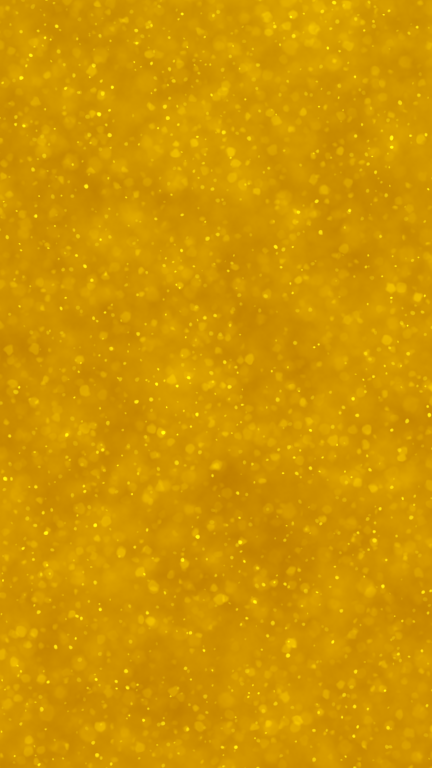
This background is drawn by a WebGL 1 fragment shader. Its source:

```glsl
precision highp float;

// Golden glitter seen out of focus: soft amber clouds, faint wide discs of light,
// smaller blurred grains and sharp yellow sparks. Clouds are layered value noise;
// each disc layer scatters one jittered disc per grid cell, thinned into clusters.

uniform vec2 u_resolution;

#define BASE_COLOUR  vec3(0.803, 0.569, 0.0)
#define CLOUD_TINT   vec3(1.0, 1.22, 0.0)
#define GRAIN_TINT   vec3(0.80, 1.05, 0.0)
#define SPARK_TINT   vec3(0.62, 1.0, 0.16)
#define CLOUD_SCALE  7.5
#define CLOUD_GAIN   0.105
#define MOTTLE_GAIN  0.055
#define TOP_LIGHT    0.03
#define HAZE_GAIN    0.046
#define GRAIN_GAIN   0.125
#define SPARK_GAIN   0.40
#define WOBBLE       0.006

vec3 hash3(vec2 p) {
    vec3 q = fract(p.xyx * vec3(0.1031, 0.1030, 0.0973));
    q += dot(q, q.yxz + 33.33);
    return fract((q.xxy + q.yzz) * q.zyx);
}

float valueNoise(vec2 p) {
    vec2 cell = floor(p);
    vec2 f = fract(p);
    f = f * f * (3.0 - 2.0 * f);
    float low = mix(hash3(cell).x, hash3(cell + vec2(1.0, 0.0)).x, f.x);
    float high = mix(hash3(cell + vec2(0.0, 1.0)).x, hash3(cell + 1.0).x, f.x);
    return mix(low, high, f.y);
}

float clouds(vec2 p) {
    float sum = 0.0;
    float weight = 0.5;
    for (int octave = 0; octave < 4; octave++) {
        sum += weight * valueNoise(p);
        p = p * 2.07 + 17.3;
        weight *= 0.5;
    }
    return sum / 0.9375;
}

// Summed light of scattered discs; radii and softness are in canvas widths.
float discLayer(vec2 p, float cellSize, vec2 radii, float softness, float density, float seed) {
    vec2 home = floor(p / cellSize);
    float light = 0.0;
    for (int y = -1; y <= 1; y++) {
        for (int x = -1; x <= 1; x++) {
            vec2 cell = home + vec2(float(x), float(y));
            vec3 place = hash3(cell + seed);
            vec3 look = hash3(cell + seed + 71.7);
            float cluster = 0.2 + 1.6 * valueNoise(cell * 0.37 + seed);
            float present = step(look.x, density * cluster);
            float radius = mix(radii.x, radii.y, place.z * place.z);
            float dist = length(p - (cell + place.xy) * cellSize);
            float disc = 1.0 - smoothstep(radius - softness, radius + softness, dist);
            light += present * disc * mix(0.2, 1.0, look.y * look.y);
        }
    }
    return light;
}

void main() {
    vec2 p = gl_FragCoord.xy / u_resolution.x;
    float height = gl_FragCoord.y / u_resolution.y;
    float pixel = 1.0 / u_resolution.x;

    // Cloudy ground with finer mottling, lighter and yellower towards the top
    float cloud = clouds(p * CLOUD_SCALE + 40.0) - 0.5;
    float mottle = clouds(p * 32.0 + 90.0) - 0.5;
    vec3 colour = BASE_COLOUR + CLOUD_TINT * (CLOUD_GAIN * cloud + MOTTLE_GAIN * mottle);
    colour += vec3(0.6, 1.2, 0.0) * TOP_LIGHT * (height * height - 0.33);

    // Uneven outlines for everything blurred
    vec2 wobble = vec2(valueNoise(p * 95.0), valueNoise(p * 95.0 + 53.0)) - 0.5;
    vec2 bent = p + WOBBLE * wobble;

    // Wide, faint discs far out of focus
    float haze = 0.8 * discLayer(bent, 0.085, vec2(0.020, 0.036), 0.016, 0.6, 13.0)
               + discLayer(bent, 0.045, vec2(0.010, 0.020), 0.006, 0.7, 131.0);
    colour += CLOUD_TINT * HAZE_GAIN * haze;

    // Mid-sized blurred grains
    float grains = discLayer(bent, 0.026, vec2(0.004, 0.012), 0.0038, 0.48, 257.0);
    colour += GRAIN_TINT * GRAIN_GAIN * grains;

    // Small bright sparks, kept at least a pixel soft
    float edge = max(0.0022, 0.7 * pixel);
    float sparks = discLayer(p + 0.5 * WOBBLE * wobble, 0.023, vec2(0.0018, 0.0048), edge, 0.36, 389.0);
    colour += SPARK_TINT * SPARK_GAIN * sparks;

    gl_FragColor = vec4(clamp(colour, 0.0, 1.0), 1.0);
}
```
